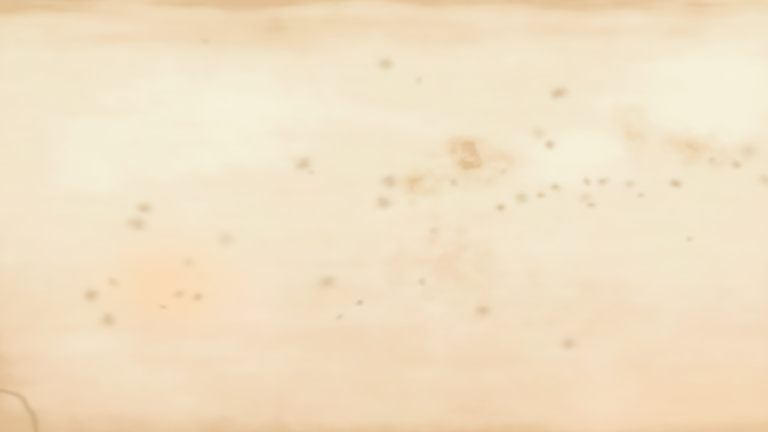
This texture is drawn by a WebGL 2 fragment shader. Its source:

```glsl
#version 300 es
precision highp float;
// Aged parchment: one "age" value per point, built from edge darkening, soft
// fibres, mottling and stains, is mapped through a ramp from ivory to brown.
// A warm glow, hashed specks and a worn corner are laid over it.

uniform vec2 u_resolution;
out vec4 fragColor;

const vec3 IVORY = vec3(0.965, 0.940, 0.855);
const vec3 CREAM = vec3(0.952, 0.895, 0.795);
const vec3 TAN   = vec3(0.938, 0.845, 0.715);
const vec3 BROWN = vec3(0.885, 0.750, 0.585);
const vec3 UMBER = vec3(0.740, 0.600, 0.420);
const vec3 GLOW  = vec3(0.990, 0.855, 0.690);

const float CLOUD_AMOUNT  = 0.34;
const float FIBRE_AMOUNT  = 0.20;
const float MOTTLE_AMOUNT = 0.11;
const float HUE_AMOUNT    = 0.022;
const float SPECK_CELL    = 0.062;
const float SPECK_OPACITY = 0.48;
const float CORNER_RADIUS = 0.085;

// Integer hash: two values in 0..1 for each lattice cell
vec2 hash2(vec2 cell) {
    uvec2 q = uvec2(ivec2(cell) + 4096);
    uint h = q.x * 1597u ^ q.y * 51749u;
    h = (h ^ (h >> 15)) * 73244475u;
    h = (h ^ (h >> 15)) * 73244475u;
    h ^= h >> 16;
    return vec2(h & 65535u, h >> 16) / 65535.0;
}

float cornerSlope(vec2 cell, vec2 offset) {
    float angle = 6.28318 * hash2(cell).x;
    return dot(vec2(cos(angle), sin(angle)), offset);
}

float gradientNoise(vec2 p) {
    vec2 i = floor(p), f = p - i;
    vec2 w = f * f * f * (f * (f * 6.0 - 15.0) + 10.0);
    vec2 e = vec2(1.0, 0.0);
    float low  = mix(cornerSlope(i, f), cornerSlope(i + e, f - e), w.x);
    float high = mix(cornerSlope(i + e.yx, f - e.yx), cornerSlope(i + 1.0, f - 1.0), w.x);
    return mix(low, high, w.y);
}

float fbm(vec2 p) {
    float sum = 0.0, gain = 0.55;
    for (int k = 0; k < 4; k++) {
        sum += gain * gradientNoise(p);
        p = mat2(1.6, 0.6, -0.6, 1.6) * p + 17.3;
        gain *= 0.5;
    }
    return sum;
}

// Soft elliptical falloff
float blot(vec2 p, vec2 centre, vec2 radius) {
    vec2 d = (p - centre) / radius;
    return exp(-dot(d, d));
}

// Likelihood of specks: a loose band on the right and the glow on the left
float speckDensity(vec2 p) {
    return 0.40 * blot(p, vec2(1.25, 0.53), vec2(0.62, 0.21))
         + 0.60 * blot(p, vec2(0.36, 0.31), vec2(0.16, 0.06))
         + 0.45 * blot(p, vec2(1.60, 0.66), vec2(0.16, 0.08));
}

float specks(vec2 p) {
    vec2 home = floor(p / SPECK_CELL);
    float cover = 0.0;
    for (int k = 0; k < 9; k++) {
        vec2 cell = home + vec2(k % 3 - 1, k / 3 - 1);
        vec2 centre = (cell + hash2(cell)) * SPECK_CELL;
        vec2 kind = hash2(cell + 211.0);
        float radius = mix(0.007, 0.017, kind.y * kind.y);
        float present = step(kind.x, speckDensity(centre));
        float strength = mix(0.35, 1.0, hash2(cell + 503.0).x);
        cover = max(cover, present * strength * blot(p, centre, radius * vec2(1.15, 0.9)));
    }
    return cover;
}

vec3 ageRamp(float age) {
    vec3 c = mix(IVORY, CREAM, smoothstep(0.0, 0.36, age));
    c = mix(c, TAN, smoothstep(0.32, 0.68, age));
    c = mix(c, BROWN, smoothstep(0.64, 1.0, age));
    return mix(c, UMBER, 0.5 * smoothstep(1.0, 1.6, age));
}

void main() {
    vec2 p = gl_FragCoord.xy / u_resolution.y;
    float width = u_resolution.x / u_resolution.y;
    float cloud = fbm(p * 3.2 + 5.0);
    float fibre = fbm(p * vec2(2.6, 17.0) + 31.0);
    float mottle = fbm(p * vec2(19.0, 23.0) + 71.0);
    vec2 warped = p + 0.06 * vec2(fbm(p * 8.0 + 11.0), fbm(p * 8.0 + 47.0));

    // Edges: broad darkening below, a fibrous band above, a worn left side
    float lower = 1.0 - smoothstep(0.08, 0.64, p.y);
    float topBand = exp((p.y - 1.0) / 0.055);
    float age = 0.25 + 0.27 * lower + 0.36 * exp(-p.y / 0.05);
    age += topBand * (0.40 + 0.8 * fibre) + 0.14 * smoothstep(0.72, 1.0, p.y);
    age += 0.24 * exp(-p.x / 0.11) * (0.35 + lower);
    age += 0.08 * exp((p.x - width) / 0.05);
    age += 0.30 * blot(warped, vec2(0.62, 0.95), vec2(0.22, 0.07));

    // Bleached patches
    age -= 0.20 * blot(warped, vec2(0.44, 0.71), vec2(0.24, 0.13));
    age -= 0.25 * blot(warped, vec2(1.68, 0.81), vec2(0.19, 0.12));
    age -= 0.16 * blot(warped, vec2(1.30, 0.63), vec2(0.13, 0.06));

    // Stains with ragged borders
    float stain = 0.75 * blot(warped, vec2(1.09, 0.635), vec2(0.070, 0.050));
    stain += 0.48 * blot(warped, vec2(0.97, 0.58), vec2(0.050, 0.035));
    stain += 0.42 * blot(warped, vec2(1.62, 0.65), vec2(0.085, 0.040));
    stain += 0.36 * blot(warped, vec2(1.47, 0.70), vec2(0.040, 0.060));
    stain += 0.22 * blot(warped, vec2(1.02, 0.42), vec2(0.130, 0.140));
    age += stain * (1.0 + 1.3 * mottle);
    age += CLOUD_AMOUNT * cloud + FIBRE_AMOUNT * fibre + MOTTLE_AMOUNT * mottle;

    // Colour: ramp, warm glow, slow drift between yellow and pink
    vec3 colour = ageRamp(age);
    float glow = blot(warped, vec2(0.39, 0.34), vec2(0.15, 0.10));
    glow += 0.45 * blot(warped, vec2(1.70, 0.06), vec2(0.45, 0.12));
    colour = mix(colour, GLOW, 0.75 * min(glow, 1.0));
    float hue = fbm(p * 6.0 + 91.0) + 0.45 * (lower - 0.5);
    colour += HUE_AMOUNT * hue * vec3(0.5, -0.5, 0.3);

    // Specks and the curled lower-left corner
    vec2 frayed = p + 0.012 * vec2(mottle, fbm(p * 27.0));
    colour = mix(colour, UMBER, SPECK_OPACITY * specks(frayed));
    float rim = (length(warped) - CORNER_RADIUS) / 0.009;
    colour = mix(colour, UMBER, 0.45 * exp(-rim * rim));
    fragColor = vec4(clamp(colour, 0.0, 1.0), 1.0);
}
```
